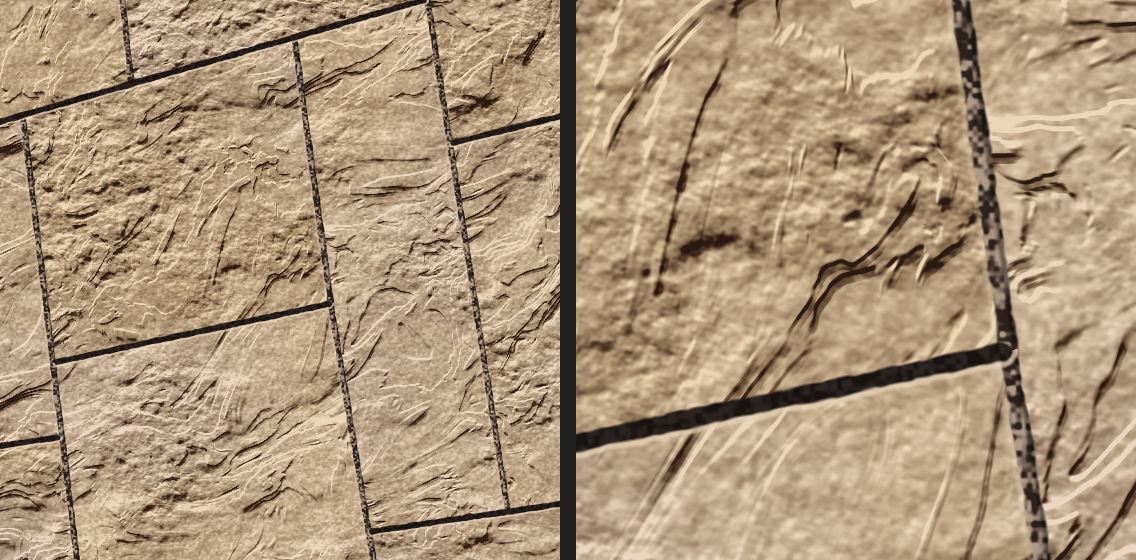
Left, the full canvas; right, a detail of the centre.
Give the GLSL for this texture, as a Shadertoy shader.

```glsl
// Split-face sandstone paving seen at a slight tilt: large slabs between joints.
// Joints are segment distances; each slab gets its own warped, terraced noise
// relief, lit by height differences taken towards a low light at the upper left.

// Joint centre lines: five shadowed cross joints, then the sandy long joints.
const vec4 JOINTS[10] = vec4[10](
    vec4(-.02, .777, .757, 1.0), vec4(.102, .354, .587, .457),
    vec4(.810, .745, 1.02, .797), vec4(.665, .051, 1.02, .103),
    vec4(-.02, .201, .102, .219),
    vec4(.217, 1.02, .235, .848), vec4(.042, .785, .140, -.02),
    vec4(.526, .930, .592, .450), vec4(.592, .450, .670, -.02),
    vec4(.760, 1.02, .907, .088));

float hash(vec2 p) {
    vec3 q = fract(vec3(p.xyx) * .1031);
    q += dot(q, q.yzx + 33.33);
    return fract((q.x + q.y) * q.z);
}

float noise(vec2 p) {
    vec2 i = floor(p), f = fract(p);
    f = f * f * (3. - 2. * f);
    return mix(mix(hash(i), hash(i + vec2(1, 0)), f.x),
               mix(hash(i + vec2(0, 1)), hash(i + vec2(1, 1)), f.x), f.y);
}

float fbm(vec2 p, int octaves) {
    float sum = 0., amp = .5;
    for (int i = 0; i < octaves; i++) {
        sum += amp * noise(p);
        p = mat2(1.6, 1.2, -1.2, 1.6) * p + 7.3;
        amp *= .5;
    }
    return sum;
}

// Positive to the left of the direction a -> b.
float sideOf(vec4 s, vec2 p) {
    vec2 d = normalize(s.zw - s.xy), r = p - s.xy;
    return d.x * r.y - d.y * r.x;
}

float segmentDistance(vec4 s, vec2 p) {
    vec2 d = s.zw - s.xy, r = p - s.xy;
    return length(r - d * clamp(dot(r, d) / dot(d, d), 0., 1.));
}

// A number for the slab that holds p.
float slabId(vec2 p) {
    if (sideOf(JOINTS[0], p) > 0. && sideOf(JOINTS[9], p) < 0.)
        return 20. + step(0., sideOf(JOINTS[5], p));
    float middle = p.y > .45 ? sideOf(JOINTS[7], p) : sideOf(JOINTS[8], p);
    float column = step(0., sideOf(JOINTS[6], p)) + step(0., middle)
                 + step(0., sideOf(JOINTS[9], p));
    if (column > 1.5 && sideOf(JOINTS[3], p) < 0.) return 19.;
    int cross = column < .5 ? 4 : column < 1.5 ? 1 : 2;
    float row = column > 1.5 && column < 2.5 ? 0. : step(0., sideOf(JOINTS[cross], p));
    return column * 4. + row;
}

float roughness(vec2 p, float id) {
    return smoothstep(.42, .72, fbm(p * 4.5 + id * 5.7, 3) * 1.15);
}

// Cleft stone: jagged broken ledges over a grainy, locally chipped surface.
float relief(vec2 p, float id) {
    float a = .35 + .5 * hash(vec2(id, 3.));
    vec2 q = mat2(cos(a), -sin(a), sin(a), cos(a)) * p;
    q = q * vec2(6., 11.) + id * 13.1;
    q += 1.2 * vec2(noise(q * .8), noise(q * .8 + 31.));
    q += .3 * vec2(noise(q * 3.5), noise(q * 3.5 + 17.));
    float t = fbm(q, 6) * 9.;
    float ledge = floor(t) + smoothstep(0., .22, fract(t));
    float broken = smoothstep(.25, .6, noise(p * 14. + id * 3.));
    float chips = fbm(p * vec2(46., 58.) + id * 9., 4);
    return mix(t * .7, ledge, broken * .8) + chips * (1.2 + 2.4 * roughness(p, id));
}

void mainImage(out vec4 fragColor, in vec2 fragCoord) {
    vec2 p = fragCoord / iResolution.xy;
    float soft = max(.0012, .7 / iResolution.y);
    float id = slabId(p);

    // Relief shading with a short cast shadow.
    vec2 toLight = normalize(vec2(-.45, 1.));
    float h = relief(p, id);
    float slope = h - relief(p + toLight * .0026, id);
    float shadow = relief(p + toLight * .007, id) - h;
    float tone = .75 + .75 * slope - .42 * smoothstep(.4, 1.2, shadow);

    // Slab tone, weathered stains and fine grain.
    tone += .06 * (hash(vec2(id, 8.)) - .5) + .18 * (fbm(p * 7. + id, 3) - .45);
    tone -= .05 * roughness(p, id);
    tone += .20 * (noise(p * 230.) - .5);
    tone = clamp(tone, 0., 1.);
    vec3 stone = mix(vec3(.17, .10, .07), vec3(.92, .84, .73), tone);
    stone -= vec3(-.01, .015, .05) * 4. * tone * (1. - tone);
    float ochre = noise(p * 3.5 + id * 2.) - .5;
    stone += vec3(.01, 0., -.07) * ochre * tone;

    // Joints: dark gaps with a lit lower lip, and speckled sandy gaps.
    vec3 color = stone;
    float wobble = .0016 * (noise(p * 65.) - .5) + .0012 * (noise(p * 190.) - .5);
    float speck = smoothstep(.3, .75, noise(p * 310.) * .7 + noise(p * 170.) * .3);
    vec3 sand = mix(vec3(.17, .13, .11), vec3(.68, .60, .52), speck);
    for (int i = 9; i >= 0; i--) {
        float d = segmentDistance(JOINTS[i], p) + wobble;
        float side = sideOf(JOINTS[i], p);
        bool gap = i < 5;
        float lip = smoothstep(.0100, .0075, d) * step(side, 0.);
        color = mix(color, vec3(.90, .82, .71), lip * (gap ? .75 : .3));
        vec3 fill = gap ? vec3(.10, .07, .06) + .07 * speck
                        : sand * mix(1., .6, smoothstep(.001, .004, side));
        color = mix(color, fill, 1. - smoothstep(.0053 - soft, .0053 + soft, d));
    }
    fragColor = vec4(clamp(color, 0., 1.), 1.);
}
```
